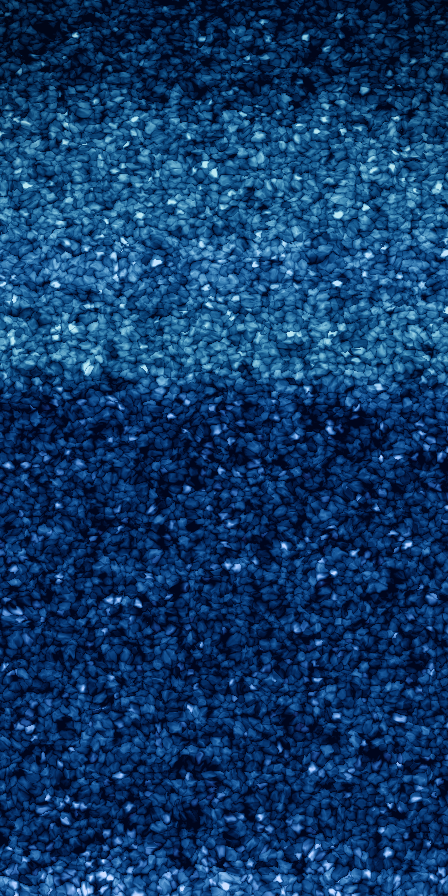
Write a Shadertoy shader that draws this texture.

```glsl
vec2 hash2(vec2 p) {
    vec3 q = fract(p.xyx * vec3(0.1031, 0.1030, 0.0973));
    q += dot(q, q.yzx + 33.33);
    return fract((q.xx + q.yz) * q.zy);
}

float noise(vec2 p) {
    vec2 i = floor(p), f = fract(p);
    f = f * f * (3.0 - 2.0 * f);
    float low = mix(hash2(i).x, hash2(i + vec2(1, 0)).x, f.x);
    float high = mix(hash2(i + vec2(0, 1)).x, hash2(i + vec2(1, 1)).x, f.x);
    return mix(low, high, f.y);
}

float bump(float x, float centre, float width) {
    float d = (x - centre) / width;
    return exp(-d * d);
}

// Dye lightness on a scale from 0 (navy shadow) to 5 (pale blue)
float dyeTone(vec2 p) {
    float y = p.y + (noise(p * vec2(16.0, 30.0)) - 0.5) * 0.03;
    float edge = 0.583 - 0.05 * p.x;
    float paleBand = smoothstep(edge - 0.025, edge + 0.025, y)
                   * (1.0 - smoothstep(0.83, 0.93, y));
    float tone = 1.6 + 1.4 * paleBand;
    tone += 0.4 * bump(y, 0.62, 0.035) + 0.25 * bump(y, 0.77, 0.05);
    tone += 0.2 * bump(y, 0.37, 0.04) + 0.2 * bump(y, 0.18, 0.06);
    tone += 1.3 * (1.0 - smoothstep(0.01, 0.07, y));
    return tone - 0.45 * smoothstep(0.88, 1.0, y) - 0.12 * bump(y, 0.47, 0.06);
}

vec3 dyeColour(float tone) {
    vec3 c = mix(vec3(0.0, 0.025, 0.11), vec3(0.01, 0.11, 0.27), clamp(tone, 0.0, 1.0));
    c = mix(c, vec3(0.025, 0.22, 0.43), clamp(tone - 1.0, 0.0, 1.0));
    c = mix(c, vec3(0.09, 0.35, 0.58), clamp(tone - 2.0, 0.0, 1.0));
    c = mix(c, vec3(0.25, 0.52, 0.72), clamp(tone - 3.0, 0.0, 1.0));
    c = mix(c, vec3(0.49, 0.71, 0.86), clamp(tone - 4.0, 0.0, 1.0));
    return mix(c, vec3(0.75, 0.88, 0.97), clamp(tone - 5.0, 0.0, 1.0));
}

void mainImage(out vec4 fragColor, in vec2 fragCoord) {
    vec2 p = fragCoord / iResolution.y;

    // Bend the tuft grid and fray its outlines; far rows are tighter
    vec2 q = vec2(p.x * 108.0, p.y * (108.0 + 18.0 * p.y));
    q += 0.9 * vec2(noise(q * 0.45), noise(q * 0.45 + 57.0));
    q += 0.5 * (vec2(noise(q * 2.3 + 13.0), noise(q * 2.3 + 41.0)) - 0.5);

    // Overlapping domes: keep the tallest tuft and the runner-up
    float top = -9.0, second = -9.0;
    vec2 tuft = vec2(0), offset = vec2(0);
    for (int j = -1; j <= 1; j++)
    for (int i = -1; i <= 1; i++) {
        vec2 cell = floor(q) + vec2(i, j);
        vec2 d = q - cell - 0.5 - 0.8 * (hash2(cell) - 0.5);
        float height = 1.0 - 1.5 * dot(d, d) + 0.6 * hash2(cell + 71.0).x;
        if (height > top) {
            second = top;
            top = height;
            tuft = cell;
            offset = d;
        } else {
            second = max(second, height);
        }
    }

    // Each tuft takes one dye tone, mingled across the band borders
    vec2 chance = hash2(tuft + 19.0);
    vec2 root = p - offset / 116.0;
    float mingle = 0.035 * (hash2(tuft + 87.0).x - 0.5);
    float tone = dyeTone(root + vec2(0.0, mingle)) + 1.5 * (chance.x - 0.5);

    // Scattered pale yarn ends, lit most at their crowns
    float clump = noise(root * vec2(24.0, 40.0) + 9.0);
    float paleOdds = 0.05 + 0.13 * clump * clump + 0.2 * (1.0 - smoothstep(0.01, 0.08, p.y));
    float crown = 1.0 - smoothstep(0.1, 0.65, length(offset));
    float paleEnd = step(1.0 - paleOdds, chance.y) * crown;
    tone += paleEnd * (1.2 + 1.1 * chance.x);

    // Pile unevenness, rounded lighting, soft creases and fibre grain
    tone += 0.8 * (noise(root * vec2(55.0, 80.0)) - 0.5) + 0.25 * (clump - 0.5);
    tone += 2.3 * (top - 1.12) + 0.8 * offset.y - 0.3 * offset.x;
    tone -= 0.4 * (1.0 - smoothstep(0.0, 0.5, top - second));
    tone += 1.2 * (noise(q * 3.2) - 0.5) + 0.6 * (noise(q * 6.5 + 5.0) - 0.5);
    tone -= 1.2 * smoothstep(0.68, 0.92, noise(q * vec2(0.5, 0.65) + 31.0));

    // Teal cast in the pale band, violet cast on the lower yarn ends
    vec3 colour = dyeColour(tone + 0.15);
    float teal = smoothstep(0.54, 0.6, p.y) * (1.0 - 0.5 * bump(p.y, 0.7, 0.04));
    colour *= mix(vec3(1.0, 0.98, 1.04), vec3(0.97, 1.03, 0.98), teal);
    colour += paleEnd * (1.0 - teal) * vec3(0.05, 0.01, 0.04);

    // Soft falloff toward the far corners
    float side = abs(p.x * 4.0 - 1.0);
    colour *= 1.0 - 0.2 * side * side * smoothstep(0.75, 1.0, p.y);
    fragColor = vec4(clamp(colour, 0.0, 1.0), 1.0);
}
```
